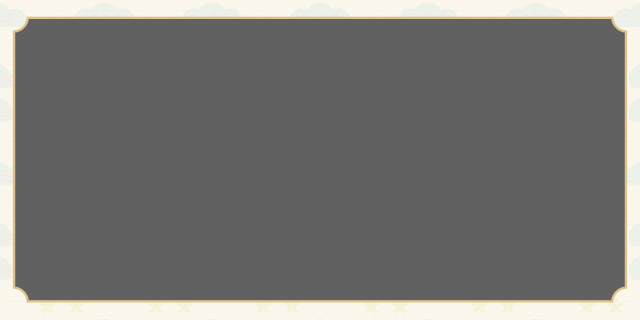
Reproduce this background procedurally as a Shadertoy shader.

```glsl
// Charcoal panel with a notched gold frame on cream paper with faint waves, fans, bows and leaves.

// Lengths are in design units: the canvas is UNITS high.
const float UNITS = 384.0;
const vec2 PANEL_CENTER = vec2(384.0, 191.5);   // measured down from the top
const vec2 PANEL_HALF = vec2(368.5, 171.5);
const float NOTCH_RADIUS = 16.5;
const float FRAME_WIDTH = 2.8;
const vec2 TILE = vec2(129.5, 190.0);
const vec2 WAVE_CELL = vec2(12.0, 3.0);
const float WAVE_STRENGTH = 0.012;

const vec3 PANEL_GRAY = vec3(0.38);
const vec3 GOLD = vec3(0.87, 0.76, 0.54);
const vec3 PAPER = vec3(0.988, 0.972, 0.932);
const vec3 FAN_BLUE = vec3(0.925, 0.948, 0.922);
const vec3 BOW_PINK = vec3(0.982, 0.910, 0.885);
const vec3 LEAF_YELLOW = vec3(0.968, 0.952, 0.855);

float pixelSize;

// Antialiased coverage of a signed distance.
float coverage(float d) {
    return clamp(0.5 - d / pixelSize, 0.0, 1.0);
}

// Offset to the nearest repeat of a motif.
vec2 tileOffset(vec2 p, vec2 center) {
    vec2 q = p - center;
    return q - TILE * round(q / TILE);
}

float fanShape(vec2 q, float radius) {
    return max(length(q) - radius, q.y - 0.6 * radius);
}

// Two loops that widen away from a knot.
float bowShape(vec2 q) {
    q = abs(q);
    float wings = max(q.x - 11.0, q.y - 2.0 - 0.55 * q.x);
    float gap = 1.2 - abs(q.y - 0.3 * q.x);
    return max(wings, gap);
}

// Five pointed lobes.
float leafShape(vec2 q) {
    float angle = atan(q.x, -q.y);
    return length(q) - (7.5 + 2.5 * cos(5.0 * angle));
}

// Overlapping scales made of concentric arcs; nearer rows cover farther ones.
float waveRings(vec2 p) {
    float radius = 0.5 * WAVE_CELL.x;
    float row = floor(p.y / WAVE_CELL.y);
    for (int i = 3; i >= 0; i--) {
        float r = row + float(i);
        float shift = 0.5 * mod(r, 2.0);
        float x = (fract(p.x / WAVE_CELL.x + shift) - 0.5) * WAVE_CELL.x;
        float dist = length(vec2(x, p.y - r * WAVE_CELL.y));
        if (dist < radius) return cos(dist * 6.2831853 / 2.4);
    }
    return 0.0;
}

vec3 paperColor(vec2 p) {
    vec3 color = PAPER;

    // Fans and bows share three heights in each tile
    for (int i = 0; i < 3; i++) {
        float y = i == 0 ? 21.0 : 55.0 + 40.0 * float(i);
        vec2 fan = tileOffset(p, vec2(125.0, y));
        float fans = fanShape(fan, 18.0);
        if (i == 0) {
            fans = min(fans, fanShape(vec2(abs(fan.x) - 22.0, fan.y - 3.0), 14.0));
        }
        float ribs = 0.85 + 0.15 * cos(1.8 * length(fan));
        color = mix(color, FAN_BLUE, coverage(fans) * ribs);

        float bow = bowShape(tileOffset(p, vec2(5.0, y + 2.0)));
        color = mix(color, BOW_PINK, 0.8 * coverage(bow));
    }

    // Pairs of leaves
    for (int i = 0; i < 2; i++) {
        float leaf = leafShape(tileOffset(p, vec2(57.0 + 34.5 * float(i), 177.0)));
        color = mix(color, LEAF_YELLOW, 0.85 * coverage(leaf));
    }
    return color + WAVE_STRENGTH * (waveRings(p) - 0.4);
}

// Box whose corners are cut by circles.
float panelDistance(vec2 p) {
    vec2 q = abs(p - PANEL_CENTER) - PANEL_HALF;
    return max(max(q.x, q.y), NOTCH_RADIUS - length(q));
}

void mainImage(out vec4 fragColor, in vec2 fragCoord) {
    pixelSize = UNITS / iResolution.y;
    vec2 p = fragCoord * pixelSize;
    p.y = UNITS - p.y;

    float d = panelDistance(p);
    vec3 color = paperColor(p);
    color = mix(color, GOLD, coverage(d));
    color = mix(color, PANEL_GRAY, coverage(d + FRAME_WIDTH));
    fragColor = vec4(color, 1.0);
}
```
